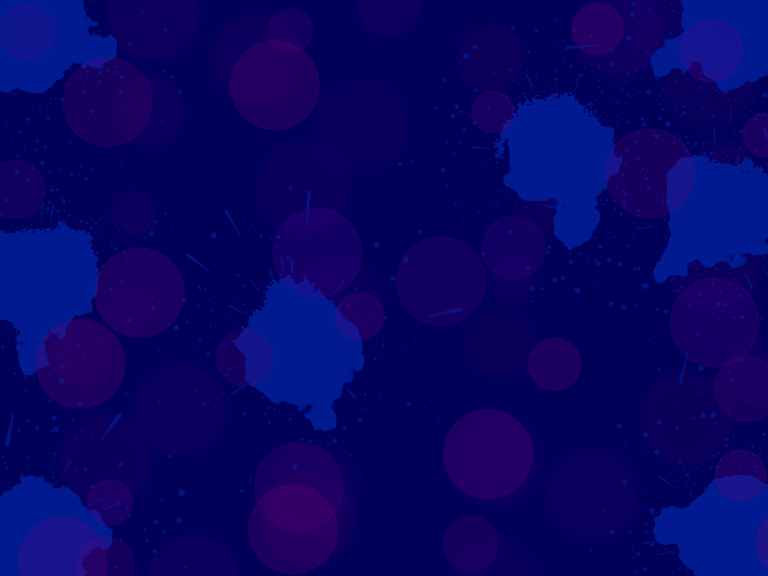
A Shadertoy shader for this background:

```glsl
// Deep indigo backdrop with translucent violet bokeh discs and blue ink blots.
// Discs follow a low-discrepancy sequence; blots are noisy distance fields,
// and their spray comes from hashed cells on a log-polar grid.

const float TAU = 6.2831853;
const vec3 INDIGO = vec3(0.005, 0.0, 0.345);
const vec3 INK = vec3(0.005, 0.105, 0.57);
const vec3 VIOLET = vec3(0.34, 0.0, 0.60);
const vec3 MAGENTA = vec3(0.50, 0.0, 0.44);
const int CORNER_BLOTS = 4;
const int BLOTS = 8;

vec2 hash2(vec2 p) {
    vec3 a = fract(p.xyx * vec3(0.1031, 0.1030, 0.0973));
    a += dot(a, a.yzx + 33.33);
    return fract((a.xx + a.yz) * a.zy);
}

float noise(vec2 p) {
    vec2 cell = floor(p), f = fract(p);
    f = f * f * (3.0 - 2.0 * f);
    float low = mix(hash2(cell).x, hash2(cell + vec2(1, 0)).x, f.x);
    float high = mix(hash2(cell + vec2(0, 1)).x, hash2(cell + vec2(1, 1)).x, f.x);
    return mix(low, high, f.y);
}

float smoothMin(float a, float b, float k) {
    float h = max(k - abs(a - b), 0.0) / k;
    return min(a, b) - 0.25 * h * h * k;
}

float coverage(float d, float blur) {
    return 1.0 - smoothstep(-blur, blur, d);
}

// Tints the colour with scattered discs, each with a faint brighter rim
vec3 addDiscs(vec3 color, vec2 p, float aspect, int count, float seed, float blur, float strength) {
    for (int i = 0; i < count; i++) {
        vec2 h = hash2(vec2(i, seed));
        vec2 k = hash2(vec2(seed + 50.0, i));
        vec2 spot = fract(float(i) * vec2(0.7549, 0.5698) + seed * 0.37);
        vec2 center = (spot * 1.1 - 0.05 + 0.14 * (h - 0.5)) * vec2(aspect, 1.0);
        float radius = k.y < 0.6 ? 0.078 : mix(0.035, 0.06, k.x);
        float d = length(p - center) - radius;
        float rim = smoothstep(-0.006 - blur, 0.0, d);
        float alpha = strength * mix(0.65, 1.25, h.x) * (1.0 + 0.2 * rim);
        color = mix(color, mix(VIOLET, MAGENTA, h.y), alpha * coverage(d, blur));
    }
    return color;
}

// Round body plus one lobe, scalloped all round and crumbly opposite the lobe
float blotDistance(vec2 q, vec2 lobe, float seed) {
    vec2 warp = vec2(noise(q * 14.0 + seed), noise(q * 14.0 + seed + 40.0)) - 0.5;
    vec2 w = q + 0.035 * warp;
    float d = smoothMin(length(w) - 0.1, length(w - lobe) - 0.028, 0.04);
    d += 0.018 * (noise(q * 45.0 + seed) - 0.5);
    d += 0.009 * (noise(q * 110.0 + seed) - 0.5);
    float crumble = smoothstep(0.0, 0.1, -dot(q, normalize(lobe)));
    return d + 0.018 * crumble * (noise(q * 250.0 + seed) - 0.5);
}

// Droplets thrown outward: stretch 1 gives dots, more gives tapered streaks
float spray(vec2 q, float sectors, float stretch, float chance, vec2 size, float seed, float px) {
    float r = max(length(q), 0.001);
    vec2 u = vec2(atan(q.y, q.x) / TAU + 0.5, log(r) / (TAU * stretch)) * sectors;
    vec2 cell = floor(u);
    vec2 h = hash2(cell + seed * 17.3);
    vec2 k = hash2(cell + seed * 31.7 + 91.0);

    // Density fades outward and varies between directions
    float cellRadius = exp((cell.y + 0.5) * TAU * stretch / sectors);
    float direction = hash2(vec2(floor(cell.x * 18.0 / sectors), seed)).x;
    chance *= (1.0 - smoothstep(0.12, 0.33, cellRadius)) * (0.4 + 1.2 * direction);

    vec2 v = (fract(u) - 0.5 - 0.45 * (h - 0.5)) * vec2(1.0, stretch);
    float halfLength = 0.25 * (stretch - 1.0);
    float along = clamp(v.y, -halfLength, halfLength);
    float taper = halfLength > 0.0 ? 0.65 + 0.35 * along / halfLength : 1.0;
    v.y -= along;
    float width = mix(size.x, size.y, k.x * k.x * k.x) * taper;
    float d = (length(v) - width) * TAU * r / sectors;
    return step(k.y, chance) * coverage(d, px);
}

// Four blots in the corners, four more stepping across the middle
vec2 blotCenter(int i, float aspect) {
    if (i < CORNER_BLOTS) {
        vec2 corner = vec2(i % 2, i / 2);
        return mix(vec2(0.055, 0.07), vec2(aspect - 0.055, 0.94), corner);
    }
    float n = float(i - CORNER_BLOTS);
    float y = 0.455 + 0.225 * step(1.5, n) + 0.05 * (1.0 - 2.0 * mod(n, 2.0));
    return vec2(aspect * min(0.05 + 0.339 * n, 0.94), y);
}

vec2 blotLobe(int i) {
    if (i < CORNER_BLOTS) return vec2(i % 2 == 0 ? 0.118 : -0.118, i < 2 ? 0.015 : -0.035);
    float angle = -0.3 * TAU + 0.22 * TAU * (hash2(vec2(i, 7)).x - 0.5);
    return 0.125 * vec2(cos(angle), sin(angle));
}

void mainImage(out vec4 fragColor, in vec2 fragCoord) {
    float px = 1.0 / iResolution.y;
    float aspect = iResolution.x * px;
    vec2 p = fragCoord * px;

    vec3 color = addDiscs(INDIGO, p, aspect, 34, 3.0, 0.014, 0.10);

    float ink = 0.0, drops = 0.0;
    for (int i = 0; i < BLOTS; i++) {
        vec2 q = p - blotCenter(i, aspect);
        if (length(q) > 0.36) continue;
        float seed = float(i) + 1.0;
        ink = max(ink, coverage(blotDistance(q, blotLobe(i), seed * 9.0), px));
        drops = max(drops, spray(q, 80.0, 1.0, 0.42, vec2(0.06, 0.28), seed, px));
        drops = max(drops, spray(q, 44.0, 4.0, 0.16, vec2(0.06, 0.13), seed + 20.0, px));
    }
    color = mix(color, INK, max(0.96 * ink, 0.75 * drops));

    color = addDiscs(color, p, aspect, 29, 11.0, px, 0.19);
    fragColor = vec4(color, 1.0);
}
```
